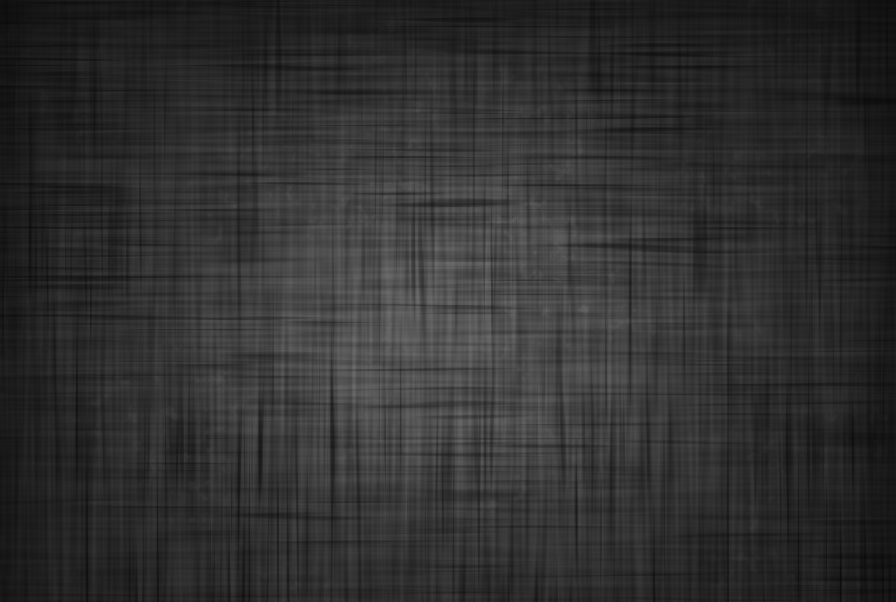
A Shadertoy shader for this texture:

```glsl
vec2 gradientAt(vec2 cell) {
    vec3 h = fract(cell.xyx * vec3(0.1031, 0.1030, 0.0973));
    h += dot(h, h.yzx + 33.33);
    float angle = 6.2832 * fract((h.x + h.y) * h.z);
    return vec2(cos(angle), sin(angle));
}

float gradientNoise(vec2 p) {
    vec2 cell = floor(p);
    vec2 f = p - cell;
    vec2 blend = f * f * f * (f * (f * 6.0 - 15.0) + 10.0);
    vec2 e = vec2(0.0, 1.0);
    float low = mix(dot(gradientAt(cell), f),
                    dot(gradientAt(cell + e.yx), f - e.yx), blend.x);
    float high = mix(dot(gradientAt(cell + e), f - e),
                     dot(gradientAt(cell + 1.0), f - 1.0), blend.x);
    return mix(low, high, blend.y);
}

float cloud(vec2 p, int octaves) {
    float sum = 0.0;
    float gain = 1.0;
    for (int i = 0; i < octaves; i++) {
        sum += gain * gradientNoise(p);
        p = p * 2.03 + 17.3;
        gain *= 0.6;
    }
    return sum;
}

// Fibres run along x; finer layers are longer and more numerous.
float fibres(vec2 p, float seed) {
    float sum = 0.0;
    float density = 43.0;
    for (int i = 0; i < 3; i++) {
        float layer = float(i);
        vec2 q = p * vec2(2.2 + layer * 1.3, density) + seed + layer * 31.7;
        sum += gradientNoise(q) * (0.55 + 0.25 * layer);
        density *= 1.93;
    }
    return sum;
}

// Sparse dark threads with tapered ends.
float darkThreads(vec2 p, float density, float seed) {
    float n = gradientNoise(p * vec2(3.1, density) + seed);
    float presence = smoothstep(-0.25, 0.35, gradientNoise(p * vec2(1.7, 9.0) + seed * 2.0));
    return smoothstep(0.2, 0.52, n) * presence;
}

float glow(vec2 uv, vec2 centre, vec2 spread) {
    vec2 d = (uv - centre) / spread;
    return exp(-dot(d, d));
}

void mainImage(out vec4 fragColor, in vec2 fragCoord) {
    vec2 uv = fragCoord / iResolution.xy;
    vec2 p = fragCoord / iResolution.y;

    // Broad light, fading fastest towards the sides and the top
    float light = 0.085 + 0.17 * glow(uv, vec2(0.49, 0.45), vec2(0.45, 0.50));
    light += 0.075 * glow(uv, vec2(0.49, 0.48), vec2(0.23, 0.32));
    light *= mix(0.72, 1.0, smoothstep(0.0, 0.07, min(uv.x, 1.0 - uv.x)));
    light *= mix(0.80, 1.0, smoothstep(0.0, 0.10, 1.0 - uv.y));

    // Horizontal weave leads above, vertical weave below
    float across = mix(0.65, 1.15, smoothstep(0.15, 0.85, uv.y));
    float down = mix(1.15, 0.60, smoothstep(0.15, 0.90, uv.y));
    float weave = across * fibres(p, 11.3) + down * fibres(p.yx, 73.9);

    float dark = 0.0;
    for (int i = 0; i < 3; i++) {
        float layer = float(i);
        float density = 75.0 + 48.0 * layer;
        dark += across * darkThreads(p, density, 5.1 + layer * 23.0);
        dark += down * darkThreads(p.yx, density, 47.7 + layer * 29.0);
    }

    // Worn mottling and pale flecks
    float mottle = cloud(p * 9.0, 4);
    float worn = smoothstep(0.15, 0.65, cloud(p * 34.0 + 8.0, 3));
    worn *= smoothstep(-0.2, 0.3, gradientNoise(p * 5.0 + 3.0));

    float shade = light * (1.05 + 0.26 * weave + 0.13 * mottle + 0.16 * worn);
    shade *= exp(-0.42 * dark);
    fragColor = vec4(vec3(clamp(shade, 0.02, 1.0)), 1.0);
}
```
